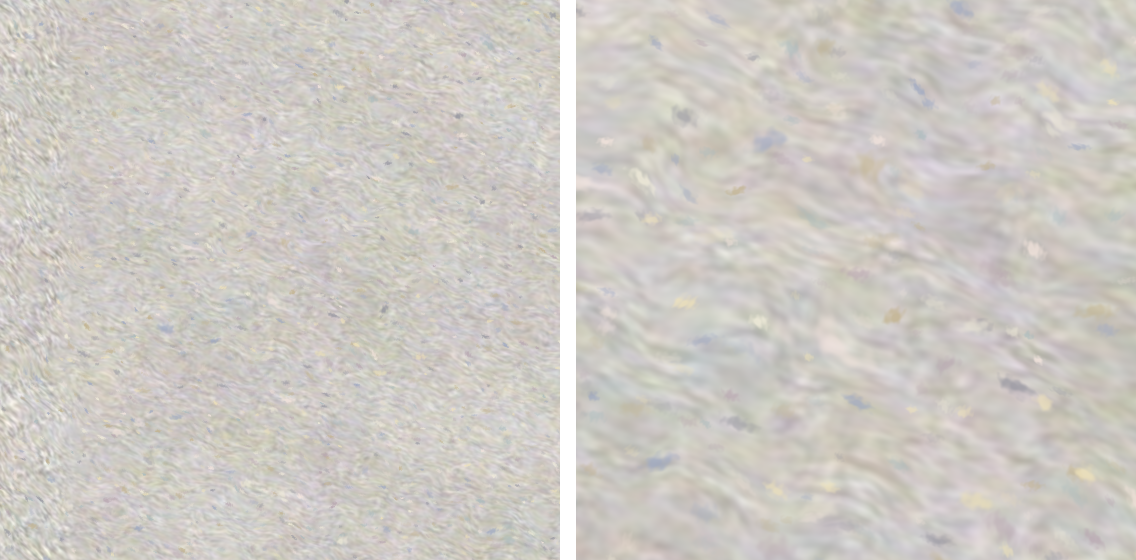
Left, the full canvas; right, a detail of the centre.
Give the GLSL for this texture, as a WebGL 2 fragment shader.

```glsl
#version 300 es
precision highp float;

uniform vec2 u_resolution;
out vec4 outColor;

const vec3 BASE = vec3(0.808, 0.793, 0.771);
const vec3 WARM_AXIS = vec3(0.018, 0.006, -0.056);
const vec3 PINK_AXIS = vec3(0.028, -0.026, 0.026);
const vec2 COARSE_GRAIN = vec2(54.0, 122.0);
const vec2 FINE_GRAIN = vec2(108.0, 190.0);
const vec2 TUFT_GRAIN = vec2(20.0, 42.0);
const float MAIN_ANGLE = -0.32;
const float EDGE_ANGLE = -0.85;
const float EDGE_WIDTH = 0.135;
const float MAIN_CONTRAST = 0.118;
const float EDGE_CONTRAST = 0.21;
const float TUFT_CONTRAST = 0.040;
const float SHADE_CONTRAST = 0.045;
const float WARP = 0.012;

const vec3 FLAKE_COLORS[8] = vec3[8](
    vec3(0.95, 0.93, 0.86), vec3(0.96, 0.90, 0.87),
    vec3(0.59, 0.59, 0.63), vec3(0.76, 0.70, 0.56),
    vec3(0.62, 0.66, 0.76), vec3(0.94, 0.89, 0.73),
    vec3(0.66, 0.73, 0.74), vec3(0.72, 0.65, 0.69));

float hash(vec2 p) {
    return fract(sin(dot(p, vec2(127.1, 311.7))) * 43758.5453);
}

vec2 rotate(vec2 p, float angle) {
    float c = cos(angle), s = sin(angle);
    return vec2(c * p.x + s * p.y, c * p.y - s * p.x);
}

float cornerSlope(vec2 cell, vec2 offset) {
    float a = 6.2832 * hash(cell);
    return dot(vec2(cos(a), sin(a)), offset);
}

// Gradient noise, centred on zero
float noise(vec2 p) {
    vec2 i = floor(p), f = fract(p);
    vec2 u = f * f * f * (f * (f * 6.0 - 15.0) + 10.0);
    vec2 e = vec2(1.0, 0.0);
    float low = mix(cornerSlope(i, f), cornerSlope(i + e, f - e), u.x);
    float high = mix(cornerSlope(i + e.yx, f - e.yx), cornerSlope(i + 1.0, f - 1.0), u.x);
    return mix(low, high, u.y);
}

// Brightness, warmth and pinkness of fibres lying along one angle
vec3 fibres(vec2 p, float angle) {
    vec2 q = rotate(p, angle);
    float light = 0.72 * noise(q * COARSE_GRAIN) + 0.50 * noise(q * FINE_GRAIN + 31.7);
    float warm = noise(q * vec2(42.0, 84.0) + 57.3);
    float pink = noise(q * vec2(48.0, 92.0) + 83.9);
    return vec3(light, warm, pink);
}

// Scattered soft flakes: one candidate per jittered grid cell
vec3 addFlakes(vec3 color, vec2 p, float angle, float cells, float share, float size, float seed) {
    vec2 g = p * cells;
    vec2 home = floor(g);
    for (int y = -1; y <= 1; y++) {
        for (int x = -1; x <= 1; x++) {
            vec2 cell = home + vec2(x, y);
            vec2 key = cell + seed;
            if (hash(key) > share) continue;
            vec2 jitter = vec2(hash(key + 3.1), hash(key + 7.7));
            float tilt = angle + 0.9 * (hash(key + 11.3) - 0.5);
            vec2 d = rotate(g - cell - jitter, tilt);
            float radius = size * mix(0.6, 1.2, hash(key + 17.9));
            float stretch = mix(1.2, 2.5, hash(key + 23.3));
            float dist = length(d / vec2(radius * stretch, radius));
            dist += 0.7 * noise(d * 1.1 / radius + key);
            float cover = 1.0 - smoothstep(0.2, 1.35, dist);
            int pick = int(8.0 * hash(key + 29.7));
            float vivid = hash(key + 37.1);
            float strength = mix(0.25, 0.85, vivid * vivid);
            color = mix(color, FLAKE_COLORS[min(pick, 7)], cover * strength);
        }
    }
    return color;
}

void main() {
    vec2 uv = gl_FragCoord.xy / u_resolution.y;

    // Gentle bending of the fibre directions
    vec2 bend = vec2(noise(uv * 17.0), noise(uv * 17.0 + 41.0));
    vec2 p = uv + WARP * bend;

    // Steeper, rougher strip along the left side
    float border = uv.x + 0.05 * noise(uv * 10.0 + 9.0);
    float edge = 1.0 - smoothstep(EDGE_WIDTH - 0.05, EDGE_WIDTH + 0.05, border);
    float angle = mix(MAIN_ANGLE, EDGE_ANGLE, edge);
    vec3 grain = mix(fibres(p, MAIN_ANGLE), fibres(p, EDGE_ANGLE), edge);

    // Broad stains, tufts and shading under the fibres
    vec2 along = rotate(p, MAIN_ANGLE);
    float tuft = noise(along * TUFT_GRAIN + 3.0);
    float tuftTint = noise(along * TUFT_GRAIN * 0.9 + 67.0);
    float stain = noise(along * vec2(7.0, 13.0) + 5.0);
    float blush = noise(uv * 8.0 + 71.0);
    float shade = noise(uv * vec2(4.0, 6.0) + 19.0) + 0.5 * noise(along * vec2(9.0, 17.0) + 23.0);
    float patchiness = 1.0 + 1.1 * noise(along * vec2(24.0, 36.0) + 47.0);

    vec3 color = BASE + SHADE_CONTRAST * shade + TUFT_CONTRAST * tuft;
    color += grain.x * patchiness * mix(MAIN_CONTRAST, EDGE_CONTRAST, edge);
    color += WARM_AXIS * (0.85 * grain.y + 0.55 * stain + 0.5 * tuftTint);
    color += PINK_AXIS * (0.75 * grain.z + 0.5 * blush);

    // Many small specks, fewer chips, rare pale scraps
    color = addFlakes(color, p, angle, 62.0, 0.36, 0.22, 13.0);
    color = addFlakes(color, p, angle, 30.0, 0.24, 0.17, 131.0);
    color = addFlakes(color, p, angle, 11.0, 0.07, 0.10, 257.0);

    outColor = vec4(clamp(color, 0.0, 1.0), 1.0);
}
```
